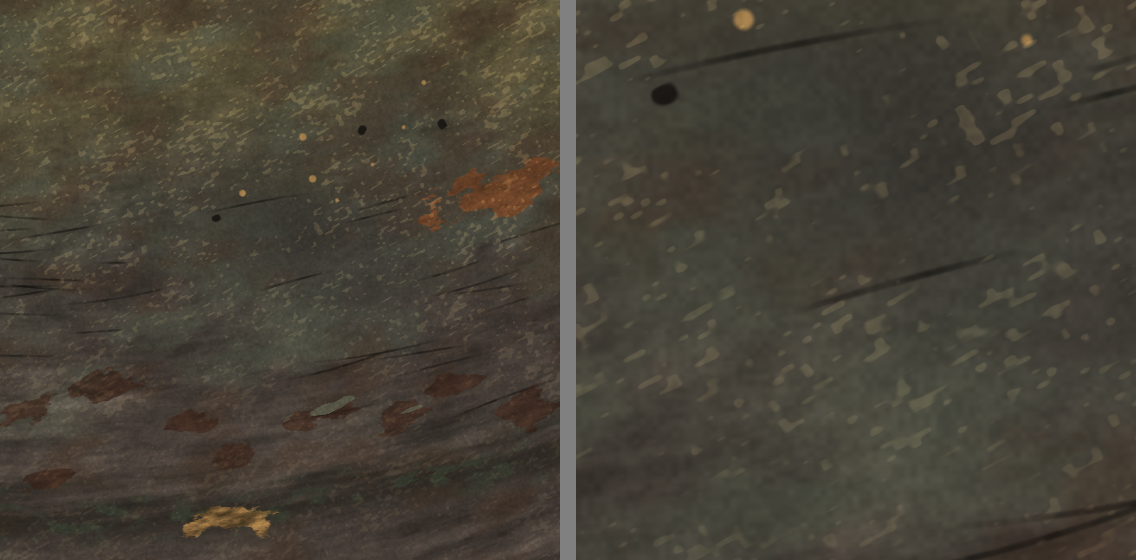
Left, the full canvas; right, a detail of the centre.
Write a WebGL 1 fragment shader that draws this texture.

```glsl
precision highp float;
uniform vec2 u_resolution;

float hash(vec2 p) {
  vec3 q = fract(p.xyx * 0.1031);
  q += dot(q, q.yzx + 33.33);
  return fract((q.x + q.y) * q.z);
}

float noise(vec2 p) {
  vec2 i = floor(p), f = fract(p);
  f = f * f * (3.0 - 2.0 * f);
  return mix(mix(hash(i), hash(i + vec2(1, 0)), f.x),
             mix(hash(i + vec2(0, 1)), hash(i + vec2(1, 1)), f.x), f.y);
}

float fbm(vec2 p) {
  float sum = 0.0, amp = 0.5;
  for (int i = 0; i < 6; i++) {
    sum += amp * noise(p);
    p = mat2(0.8, 0.6, -0.6, 0.8) * p * 2.03 + 17.3;
    amp *= 0.52;
  }
  return sum;
}

vec2 turn(vec2 p, float a) {
  return vec2(cos(a) * p.x + sin(a) * p.y, cos(a) * p.y - sin(a) * p.x);
}

// Ragged elliptical flake, 1 inside and 0 outside
float flake(vec2 p, vec2 center, vec2 radius, float angle) {
  vec2 d = turn(p - center, angle) / radius;
  float rag = (fbm(turn(p, angle) * vec2(22, 42) + center * 50.0) - 0.5) * 2.6;
  return smoothstep(-0.08, 0.14, 1.0 - length(d) + rag);
}

void main() {
  vec2 p = gl_FragCoord.xy / u_resolution;
  float low = 1.0 - smoothstep(0.2, 0.62, p.y);

  // Strokes lie flat on the left and rise to the right
  vec2 flow = vec2(p.x, p.y - 0.04 * p.x - 0.15 * p.x * p.x);
  flow.y += 0.02 * (fbm(p * 5.0) - 0.5);
  float cloud = fbm(p * 4.0 + 3.0);
  float mottle = fbm(turn(p, 0.6) * vec2(12, 19) + 8.0);
  float streak = fbm(flow * vec2(5, 48) + 20.0);
  float fine = fbm(flow * vec2(30, 90) + 40.0);

  // Olive top, grey-green middle, brown-grey base
  vec3 color = mix(vec3(0.285, 0.275, 0.235), vec3(0.325, 0.295, 0.205),
                   smoothstep(0.5, 0.95, p.y + (cloud - 0.5) * 0.5));
  color = mix(color, vec3(0.265, 0.232, 0.208),
              smoothstep(0.5, 0.22, p.y - 0.15 * p.x + (cloud - 0.5) * 0.6));
  color *= 1.0 + (cloud - 0.5) * 0.35 + (mottle - 0.5) * mix(0.6, 0.3, low);
  color *= 1.0 + (streak - 0.5) * mix(0.1, 0.7, low) + (fine - 0.5) * 0.3;

  // Patina hue drift: verdigris against brown
  float verdigris = smoothstep(0.48, 0.7, fbm(flow * vec2(7, 13) + 61.0));
  color = mix(color, vec3(0.30, 0.32, 0.265), verdigris * 0.5 * smoothstep(0.15, 0.4, p.y));
  float umber = smoothstep(0.5, 0.72, fbm(flow * vec2(8, 16) + 90.0));
  color = mix(color, vec3(0.27, 0.20, 0.15), umber * 0.45);

  // Smoky shadow across the middle
  vec2 s = turn(p - vec2(0.55, 0.59), -0.35) / vec2(0.27, 0.13);
  float smoke = exp(-dot(s, s)) * smoothstep(0.25, 0.65, cloud * 0.6 + mottle * 0.4);
  color = mix(color, vec3(0.185, 0.18, 0.17), smoke * 0.75);

  // Dark band along the foot with green crust
  float lift = p.y - 0.07 - 0.13 * p.x * p.x + (streak - 0.5) * 0.07;
  float band = exp(-lift * lift / 0.0016);
  color = mix(color, vec3(0.14, 0.13, 0.105), band * 0.7);
  float crust = smoothstep(0.5, 0.66, fbm(flow * vec2(28, 55) + 5.0));
  color = mix(color, vec3(0.22, 0.26, 0.20), crust * band * 0.6);

  // Fine curved scratches, densest at the left
  for (int i = 0; i < 30; i++) {
    float k = float(i);
    vec2 c = vec2(pow(hash(vec2(k, 1)), 1.8), mix(0.17, 0.64, hash(vec2(k, 2))));
    float reach = mix(0.04, 0.15, hash(vec2(k, 3)));
    vec2 d = turn(p - c, 0.28 * c.x + 0.25 * (hash(vec2(k, 4)) - 0.4));
    d.y -= d.x * d.x * (hash(vec2(k, 5)) - 0.3);
    float along = 1.0 - smoothstep(0.2, 1.0, abs(d.x) / reach);
    float line = along * (1.0 - smoothstep(0.0005, 0.0032, abs(d.y)));
    color *= 1.0 - 0.38 * line * (0.4 + noise(p * 60.0));
  }

  // Rust flakes, some with a pale chipped lip
  for (int i = 0; i < 9; i++) {
    float k = float(i);
    vec2 c = vec2(fract(k * 0.382 + 0.04), mix(0.14, 0.36, hash(vec2(k, 11))));
    c.y += 0.06 * c.x;
    vec2 r = vec2(0.045, 0.02) * mix(0.6, 1.2, hash(vec2(k, 12)));
    float rust = flake(p, c, r, 0.3);
    float lip = flake(p, c + r * vec2(0.45, 0.7), r * vec2(0.6, 0.3), 0.35);
    color = mix(color, vec3(0.23, 0.145, 0.105) * (0.6 + 0.8 * fine), rust * 0.7);
    color = mix(color, vec3(0.37, 0.39, 0.32), lip * 0.7 * step(0.55, hash(vec2(k, 13))));
  }

  // Bright copper at the right, ochre at the foot
  float copper = flake(p, vec2(0.9, 0.66), vec2(0.115, 0.032), 0.3);
  color = mix(color, vec3(0.43, 0.26, 0.15) * (0.5 + mottle * 0.5 + fine * 0.5), copper * 0.9);
  float ochre = flake(p, vec2(0.43, 0.07), vec2(0.065, 0.026), 0.1);
  color = mix(color, vec3(0.56, 0.42, 0.24) * (0.1 + 1.6 * fine), ochre * 0.85);

  // Pin spots: pale specks and a few black pits
  for (int i = 0; i < 10; i++) {
    float k = float(i);
    vec2 c = vec2(mix(0.3, 0.85, hash(vec2(k, 21))), mix(0.6, 0.98, hash(vec2(k, 22))));
    float pit = step(7.0, k);
    float r = mix(0.002, 0.007, hash(vec2(k, 23))) + 0.003 * pit;
    float d = length(p - c) + (noise(p * 110.0) - 0.5) * 0.007 * pit;
    float spot = 1.0 - smoothstep(r - 0.002, r + 0.002, d);
    color = mix(color, mix(vec3(0.66, 0.51, 0.30), vec3(0.09, 0.075, 0.07), pit), spot * 0.9);
  }

  // Tiny flecks and surface grain
  float fleck = smoothstep(0.72, 0.9, noise(turn(p, 0.5) * vec2(110, 220)) * (0.5 + mottle));
  color += vec3(0.10, 0.085, 0.05) * fleck * (1.0 - 0.6 * low);
  color *= 1.0 + (noise(p * 260.0) - 0.5) * 0.13 + (noise(p * 130.0) - 0.5) * 0.08;
  gl_FragColor = vec4(color, 1.0);
}
```
